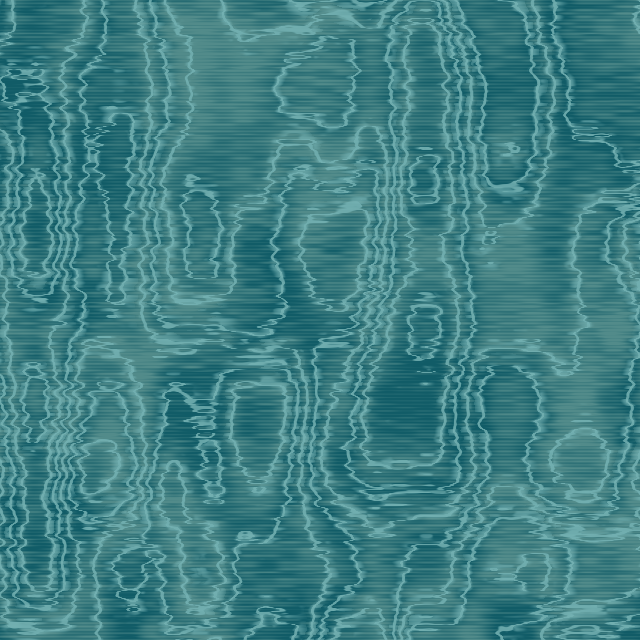
Write a Shadertoy shader that draws this texture.

```glsl
#define DEEP vec3(0.065, 0.36, 0.405)
#define SOFT vec3(0.30, 0.53, 0.53)
#define LIGHT vec3(0.45, 0.69, 0.695)
#define ROWS 190.0
#define LEVELS 9.0
#define LINE_WIDTH 0.0023
#define HALO_WIDTH 0.013
#define JITTER_X 0.013
#define JITTER_Y 0.03
#define PI 3.14159265

float hash(vec2 p) {
    return fract(sin(dot(p, vec2(127.1, 311.7))) * 43758.5453);
}

float noise(vec2 p) {
    vec2 cell = floor(p);
    vec2 f = fract(p);
    f = f * f * f * (f * (f * 6.0 - 15.0) + 10.0);
    float low = mix(hash(cell), hash(cell + vec2(1.0, 0.0)), f.x);
    float high = mix(hash(cell + vec2(0.0, 1.0)), hash(cell + vec2(1.0, 1.0)), f.x);
    return mix(low, high, f.y);
}

// Height of the moire: tall ovals over long columns
float moireHeight(vec2 p) {
    float ovals = noise(p * vec2(8.0, 3.8) + 3.7);
    float columns = noise(p * vec2(8.5, 0.8) + 21.3);
    float detail = noise(p * vec2(15.0, 8.0) + 47.1);
    return LEVELS * (0.7 * ovals + 0.55 * columns + 0.27 * detail);
}

void mainImage(out vec4 fragColor, in vec2 fragCoord) {
    vec2 p = fragCoord / iResolution.y;
    float pixel = 1.0 / iResolution.y;

    // Woven rows: short streaks that break the contours sideways
    float row = p.y * ROWS;
    float streak = noise(vec2(p.x * 32.0 + 11.0 * hash(vec2(floor(row * 0.1), 5.0)), row));
    float fineStreak = noise(vec2(p.x * 48.0 + 9.0, row + 31.0));
    float slip = noise(vec2(p.x * 24.0 + 5.0, row + 83.0));
    float wobble = noise(vec2(p.x * 9.0, row * 0.45) + 70.0);
    vec2 q = p + vec2(JITTER_X * (wobble - 0.5), JITTER_Y * (slip - 0.5));

    // Contour distance, thicker where a contour runs level
    float e = 0.002;
    float height = moireHeight(q);
    vec2 slope = vec2(moireHeight(q + vec2(e, 0.0)), moireHeight(q + vec2(0.0, e)));
    slope = (slope - height) / e;
    float steepness = max(length(slope * vec2(1.0, 1.5)), 9.0);
    height += 0.16 * (streak - 0.5);
    float side = fract(height + 0.5) - 0.5;
    float d = abs(side) / steepness;
    float soft = max(0.0008, 0.7 * pixel);
    float line = 1.0 - smoothstep(LINE_WIDTH - soft, LINE_WIDTH + soft, d);

    // Ragged glow, wider on the uphill side
    float reach = HALO_WIDTH * (side > 0.0 ? 1.25 : 0.6);
    float halo = 1.0 - smoothstep(0.0, reach, d);
    halo *= smoothstep(0.35, 0.7, fineStreak);

    // Ground: dark and soft bands crossed by threads
    float patchTone = noise(q * vec2(10.0, 5.5) + 13.0);
    float threadFade = 1.0 - smoothstep(0.35, 0.6, ROWS * pixel);
    float thread = cos(2.0 * PI * row) * threadFade;
    float shade = 0.53 + 0.85 * (patchTone - 0.5) + 0.25 * cos(PI * height);
    shade += 0.6 * (streak - 0.5) + 0.2 * thread;
    vec3 color = mix(DEEP, SOFT, clamp(shade, 0.0, 1.1));

    // Pale contour threads
    float glow = max(line * (0.82 + 0.18 * fineStreak), 0.75 * halo);
    color = mix(color, LIGHT, glow);
    fragColor = vec4(color, 1.0);
}
```
